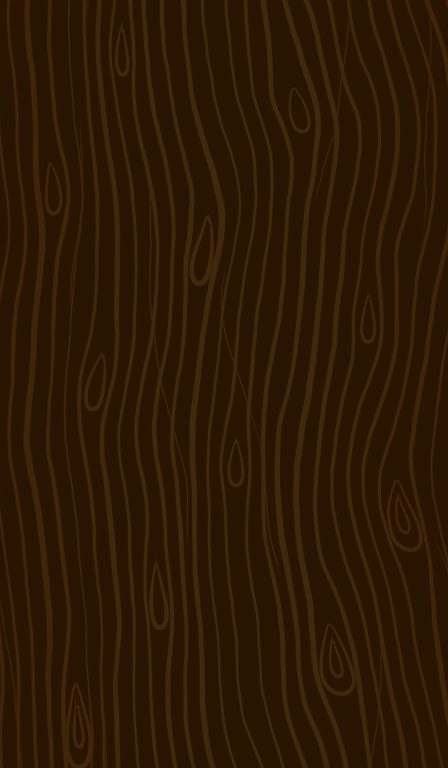
Reproduce this texture procedurally as a WebGL 2 fragment shader.

```glsl
#version 300 es
precision highp float;
// Dark wood grain: wavy vertical lines are the integer levels of a warped
// field. Scattered knots spread that field apart and carry teardrop rings,
// and a few thin strands cross from one line to the next.

#define SPACING 0.0245
#define THIN 0.0010
#define THICK 0.0035
#define SWAY 2.8
#define KNOTS 11
#define KNOT_HEIGHT 0.036
#define STRAND_WIDTH 0.0008
#define WOOD vec3(0.158, 0.080, 0.002)
#define GRAIN_WARM vec3(0.250, 0.138, 0.036)
#define GRAIN_OLIVE vec3(0.250, 0.158, 0.046)

uniform vec2 u_resolution;
out vec4 fragColor;

float hash(vec2 p) {
    vec3 q = fract(p.xyx * vec3(0.1031, 0.1030, 0.0973));
    q += dot(q, q.yzx + 33.33);
    return fract((q.x + q.y) * q.z);
}

float cornerSlope(vec2 cell, vec2 offset) {
    float angle = 6.2832 * hash(cell + 57.0);
    return dot(vec2(cos(angle), sin(angle)), offset);
}

float gradientNoise(vec2 p) {
    vec2 i = floor(p), f = p - i;
    vec2 u = f * f * f * (f * (f * 6.0 - 15.0) + 10.0);
    vec2 e = vec2(0.0, 1.0);
    return mix(mix(cornerSlope(i, f), cornerSlope(i + e.yx, f - e.yx), u.x),
               mix(cornerSlope(i + e, f - e), cornerSlope(i + 1.0, f - 1.0), u.x), u.y);
}

// Distance to the zero level of a field, in canvas heights
float levelDistance(float level, float field) {
    float slope = length(vec2(dFdx(field), dFdy(field)));
    return abs(level) / (max(slope, 1e-5) * u_resolution.y);
}

float stroke(float dist, float halfWidth) {
    float soft = 0.75 / u_resolution.y;
    return 1.0 - smoothstep(-soft, soft, dist - halfWidth);
}

// Egg shape with a narrow top; zero on its outline
float teardrop(vec2 q, vec2 size) {
    float t = q.y / size.y;
    float taper = 1.0 - 0.55 * clamp(t, -1.0, 1.2);
    return length(vec2(q.x / (size.x * taper), t)) - 1.0;
}

void main() {
    vec2 p = gl_FragCoord.xy / u_resolution.y;
    float aspect = u_resolution.x / u_resolution.y;

    // Swaying grain field, one unit per line
    float field = p.x / SPACING + 1.2 * (p.y - 0.5);
    field += SWAY * gradientNoise(p * vec2(2.5, 2.2) + 3.7);
    field += 0.55 * gradientNoise(p * vec2(8.0, 6.5) + 11.0);
    field += 0.28 * gradientNoise(p * vec2(18.0, 5.0) + 23.0);
    field += 0.05 * gradientNoise(p * vec2(30.0, 28.0) + 31.0);

    // Knots sit midway between two lines and push them apart
    float ink = 0.0, push = 0.0, nearKnot = 0.0;
    for (int i = 0; i < KNOTS; i++) {
        float n = float(i);
        float size = hash(vec2(n, 4.0));
        float nested = step(0.68, hash(vec2(n, 9.0)));
        float column = floor(mix(1.0, aspect / SPACING - 1.0, fract(n * 0.618 + 0.12))) + 0.5;
        float height = (n + 0.25 + 0.5 * hash(vec2(n, 2.0))) / float(KNOTS);
        vec2 q = vec2(field - column, p.y - height);
        vec2 ring = vec2(0.32 + 0.12 * size, KNOT_HEIGHT * (0.75 + 0.5 * size));
        ring *= mix(vec2(1.0), vec2(1.6, 1.3), nested);

        float reach = exp(-q.x * q.x / 1.5 - pow(q.y / (ring.y * 1.8), 2.0));
        push += q.x * reach * mix(0.6, 0.75, nested);
        nearKnot = max(nearKnot, reach);

        // Rings are heavier at the bottom
        float width = mix(0.0016, 0.0026, size) * (1.0 - 0.4 * clamp(q.y / ring.y, -1.0, 1.0));
        float outer = teardrop(q, ring);
        ink = max(ink, stroke(levelDistance(outer, outer), width));
        float inner = teardrop(q, ring * vec2(0.36, 0.5));
        ink = max(ink, nested * stroke(levelDistance(inner, inner), width * 0.85));
    }
    field -= push;

    // Main lines, each with its own weight that swells along its length
    float line = round(field);
    float weight = mix(THIN, THICK, sqrt(hash(vec2(line + 40.0, 6.0))));
    weight *= 1.0 + 0.5 * gradientNoise(vec2(line * 7.31, p.y * 5.0));
    ink = max(ink, stroke(levelDistance(field - line, field), weight));

    // Thin strands drift across the lines and merge with them
    float strand = field * 0.22 + 0.9 * gradientNoise(vec2(p.x * 1.5, p.y * 3.0) + 47.0);
    float present = smoothstep(0.0, 0.12, gradientNoise(p * vec2(5.0, 2.5) + 61.0));
    present *= 1.0 - smoothstep(0.1, 0.35, nearKnot);
    float strandDist = levelDistance(strand - round(strand), strand);
    ink = max(ink, present * stroke(strandDist, STRAND_WIDTH));

    // Grain is warmer toward the sides
    float side = abs(2.0 * p.x / aspect - 1.0);
    vec3 grain = mix(GRAIN_OLIVE, GRAIN_WARM, smoothstep(0.3, 1.0, side));
    fragColor = vec4(mix(WOOD, grain, ink), 1.0);
}
```
